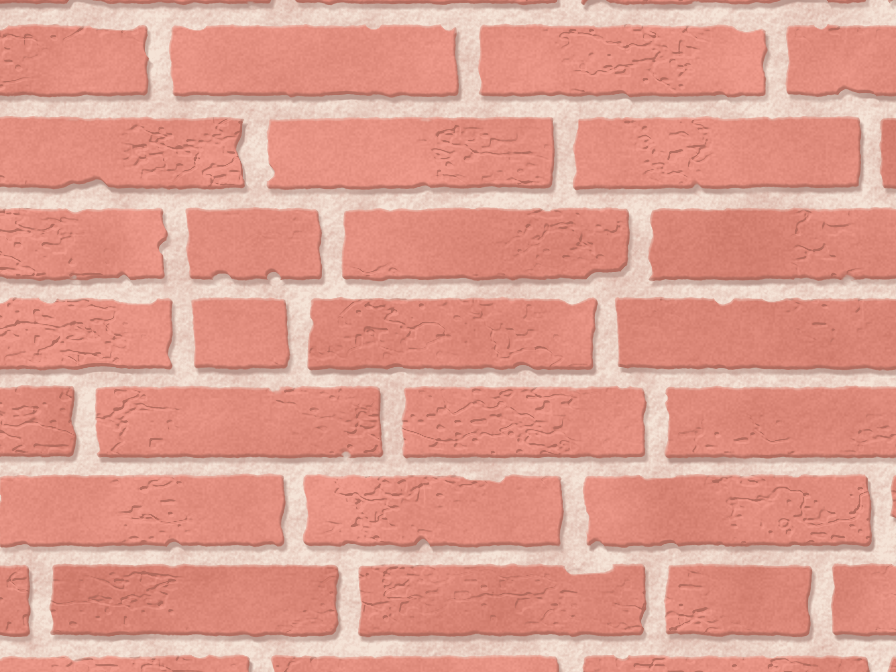
Reproduce this texture procedurally as a WebGL 2 fragment shader.

```glsl
#version 300 es
precision highp float;
// Weathered salmon brick wall with long thin bricks and pale sandy mortar.
uniform vec2 u_resolution;
out vec4 outColor;

// Lengths are fractions of the canvas height.
const float ROW_PITCH = 0.1345;
const float FIRST_ROW = -0.0443;     // centre of the top row, measured downwards
const float BRICK_PITCH = 0.458;
const float HALF_HEIGHT = 0.0525;
const float HALF_JOINT = 0.0165;
const float CORNER = 0.006;
const vec2 TO_LIGHT = vec2(-0.5, 0.87);
const vec3 BRICK_LIGHT = vec3(0.92, 0.59, 0.53);
const vec3 BRICK_DARK = vec3(0.83, 0.50, 0.44);
const vec3 BRICK_SHADE = vec3(0.64, 0.39, 0.34);
const vec3 MORTAR_LIGHT = vec3(0.95, 0.87, 0.82);
const vec3 MORTAR_DARK = vec3(0.87, 0.73, 0.68);
const vec3 MORTAR_SHADE = vec3(0.70, 0.56, 0.52);

// Per row: right joint and length of its one odd brick; the rest are full length.
const vec2 ROWS[9] = vec2[9](
  vec2(0.847, 0.425), vec2(0.238, 0.458), vec2(0.380, 0.458),
  vec2(0.493, 0.231), vec2(0.444, 0.174), vec2(0.976, 0.392),
  vec2(0.854, 0.415), vec2(1.222, 0.247), vec2(0.391, 0.458));

float hash(vec2 p) {
  vec3 q = fract(vec3(p.xyx) * 0.1031);
  q += dot(q, q.yzx + 33.33);
  return fract((q.x + q.y) * q.z);
}

float noise(vec2 p) {
  vec2 i = floor(p), f = fract(p);
  f = f * f * (3.0 - 2.0 * f);
  return mix(mix(hash(i), hash(i + vec2(1, 0)), f.x),
             mix(hash(i + vec2(0, 1)), hash(i + vec2(1, 1)), f.x), f.y);
}

float fbm(vec2 p) {
  float sum = 0.0, amp = 0.533;
  for (int i = 0; i < 4; i++) {
    sum += amp * noise(p);
    p = mat2(1.6, 1.2, -1.2, 1.6) * p + 17.3;
    amp *= 0.5;
  }
  return sum;
}

// Signed distance to the nearest brick with ragged edges; id names the brick.
float brickDistance(vec2 p, out vec2 id) {
  float down = 1.0 - p.y - FIRST_ROW;
  float row = clamp(floor(down / ROW_PITCH + 0.5), 0.0, 8.0);
  float sag = 0.004 * sin((row - 1.0) * 0.785);
  vec2 odd = ROWS[int(row)];

  float x = p.x - odd.x, len = BRICK_PITCH, index = -1.0;
  if (x < 0.0 && x > -odd.y) {
    len = odd.y;
    x += len;
  } else {
    float side = x < 0.0 ? 1.0 : 0.0;
    x += odd.y * side;
    index = floor(x / len);
    x -= index * len;
    index -= side;
  }
  id = vec2(index, row);

  vec2 local = vec2(x - 0.5 * len, down - row * ROW_PITCH - sag);
  local.y += (hash(id + 40.0) - 0.5) * 0.012 * local.x;
  local.x += 0.007 * (noise(vec2(p.y * 40.0, index + row * 7.0)) - 0.5);
  vec2 q = abs(local) - vec2(0.5 * len - HALF_JOINT, HALF_HEIGHT) + CORNER;
  float d = length(max(q, 0.0)) + min(max(q.x, q.y), 0.0) - CORNER;
  float chips = max(noise(p * 27.0 + 5.0) - 0.78, 0.0) * 0.06;
  return d + 0.007 * (fbm(p * 55.0) - 0.5) + chips;
}

// Brick face relief: fine bumps, pits and patches of wandering creases.
float brickRelief(vec2 p) {
  float crease = 1.0 - smoothstep(0.0, 0.035, abs(fbm(p * vec2(13.0, 24.0)) - 0.5));
  float pits = smoothstep(0.68, 0.85, noise(p * vec2(75.0, 110.0)));
  float worn = smoothstep(0.45, 0.75, noise(p * 9.0 + 3.0));
  return 0.45 * fbm(p * 80.0) - 0.6 * crease * worn - 0.5 * pits * (0.25 + worn);
}

void main() {
  vec2 p = gl_FragCoord.xy / u_resolution.y;
  float aa = 0.8 / u_resolution.y;
  vec2 id, otherId;
  float d = brickDistance(p, id);
  float towardLight = brickDistance(p + TO_LIGHT * 0.009, otherId);
  float awayFromLight = brickDistance(p - TO_LIGHT * 0.006, otherId);
  float grain = noise(p * 330.0) - 0.5;

  // Brick face: a tone per brick, soft stains, lit relief and rims.
  float slope = brickRelief(p) - brickRelief(p + TO_LIGHT * 0.004);
  float tone = 0.52 + 0.5 * (hash(id + 11.0) - 0.5);
  tone += 1.3 * (fbm(p * 8.0 + id * 3.0) - 0.5) + 0.5 * grain + 0.9 * slope;
  vec3 brick = mix(BRICK_DARK, BRICK_LIGHT, clamp(tone, -0.3, 1.2));
  float pitShade = smoothstep(0.16, 0.6, -slope);
  float lowerRim = smoothstep(-0.002, 0.003, awayFromLight);
  brick = mix(brick, BRICK_SHADE, max(0.65 * pitShade, 0.75 * lowerRim));
  float upperRim = smoothstep(-0.0045, -0.001, d) * smoothstep(0.0, 0.005, towardLight);
  brick = mix(brick, MORTAR_LIGHT, 0.35 * upperRim);

  // Mortar: sandy grain, with shadow thrown by the brick toward the light.
  float sand = fbm(p * 120.0) - fbm((p + TO_LIGHT * 0.004) * 120.0);
  float sandTone = 0.72 + 1.3 * (fbm(p * 22.0) - 0.5) + 1.1 * sand + 0.5 * grain;
  vec3 mortar = mix(MORTAR_DARK, MORTAR_LIGHT, clamp(sandTone, -0.4, 1.15));
  float shadow = 1.0 - smoothstep(-0.003, 0.003, towardLight);
  float shadowDepth = 0.45 + 0.5 * noise(p * 16.0 + 8.0);
  mortar = mix(mortar, MORTAR_SHADE, shadow * shadowDepth);

  outColor = vec4(mix(brick, mortar, smoothstep(-aa, aa, d)), 1.0);
}
```
